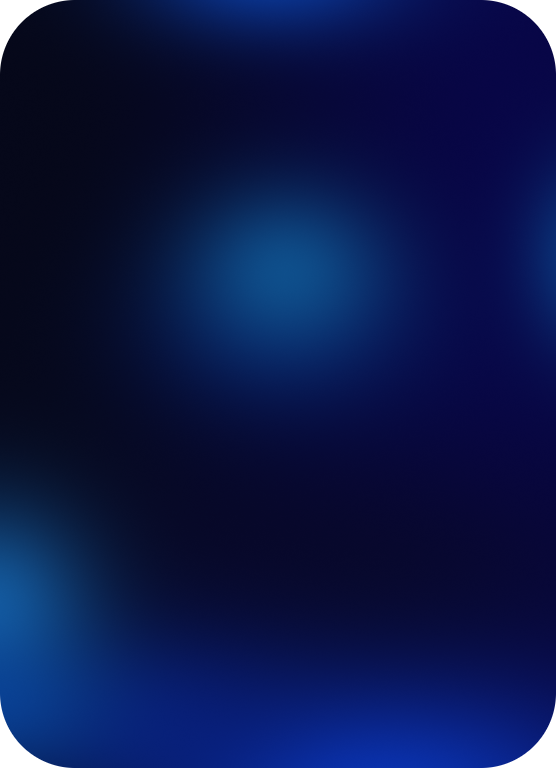
Write a Shadertoy shader that draws this background.

```glsl
// Deep navy card with rounded corners on white, lit by soft blue glows.
// A dark-to-indigo base gradient is overlaid in turn with elliptical
// Gaussian glows; a rounded-box distance function trims the card.

const vec3 PAPER = vec3(1.0);
const vec3 BASE_LEFT = vec3(0.022, 0.030, 0.100);
const vec3 BASE_RIGHT = vec3(0.030, 0.022, 0.275);
const vec3 SHADE = vec3(0.030, 0.032, 0.150);
const float CORNER_RADIUS = 0.135; // in card widths
const float GRAIN = 0.004;

// Glow placement: centre x, y, then spread x, y, in fractions of the canvas
const int GLOW_COUNT = 8;
const vec4 GLOW_SHAPE[GLOW_COUNT] = vec4[](
    vec4(0.50, 0.565, 0.180, 0.085),  // blue halo under the centre
    vec4(0.515, 0.645, 0.130, 0.078), // centre
    vec4(0.49, 1.040, 0.170, 0.060),  // top edge
    vec4(1.06, 0.665, 0.080, 0.085),  // right edge
    vec4(0.68, -0.040, 0.300, 0.105), // bottom edge
    vec4(0.28, 0.060, 0.180, 0.085),  // bottom, left of the middle
    vec4(-0.02, 0.210, 0.130, 0.095), // left edge
    vec4(-0.02, 0.080, 0.150, 0.070)  // lower left corner
);
// Glow colour and strength
const vec4 GLOW_COLOR[GLOW_COUNT] = vec4[](
    vec4(0.020, 0.120, 0.440, 0.55),
    vec4(0.060, 0.340, 0.580, 0.88),
    vec4(0.040, 0.240, 0.640, 0.95),
    vec4(0.040, 0.240, 0.520, 0.95),
    vec4(0.040, 0.210, 0.720, 0.98),
    vec4(0.030, 0.130, 0.540, 0.65),
    vec4(0.080, 0.370, 0.640, 0.95),
    vec4(0.030, 0.290, 0.680, 0.65)
);

float gaussian(vec2 offset, vec2 spread) {
    vec2 d = offset / spread;
    return exp(-0.5 * dot(d, d));
}

float roundedBox(vec2 p, vec2 halfSize, float radius) {
    vec2 q = abs(p) - halfSize + radius;
    return length(max(q, 0.0)) + min(max(q.x, q.y), 0.0) - radius;
}

float hash(vec2 p) {
    vec3 q = fract(p.xyx * 0.1031);
    q += dot(q, q.yzx + 33.33);
    return fract((q.x + q.y) * q.z);
}

vec3 baseGradient(vec2 uv) {
    vec3 color = mix(BASE_LEFT, BASE_RIGHT, smoothstep(0.05, 0.95, uv.x));
    float shade = gaussian(uv - vec2(0.62, 0.24), vec2(0.40, 0.13));
    return mix(color, SHADE, 0.8 * shade);
}

void mainImage(out vec4 fragColor, in vec2 fragCoord) {
    vec2 uv = fragCoord / iResolution.xy;
    vec3 color = baseGradient(uv);

    // Overlay the glows
    for (int i = 0; i < GLOW_COUNT; i++) {
        vec4 shape = GLOW_SHAPE[i];
        vec4 glow = GLOW_COLOR[i];
        color = mix(color, glow.rgb, glow.a * gaussian(uv - shape.xy, shape.zw));
    }

    // Fine grain hides banding
    color += GRAIN * (hash(fragCoord) - 0.5);

    // Trim to the card, with an edge one pixel wide
    vec2 cardSize = vec2(1.0, iResolution.y / iResolution.x);
    float edge = roundedBox((uv - 0.5) * cardSize, 0.5 * cardSize, CORNER_RADIUS);
    float outside = clamp(edge * iResolution.x + 0.5, 0.0, 1.0);
    fragColor = vec4(mix(color, PAPER, outside), 1.0);
}
```
